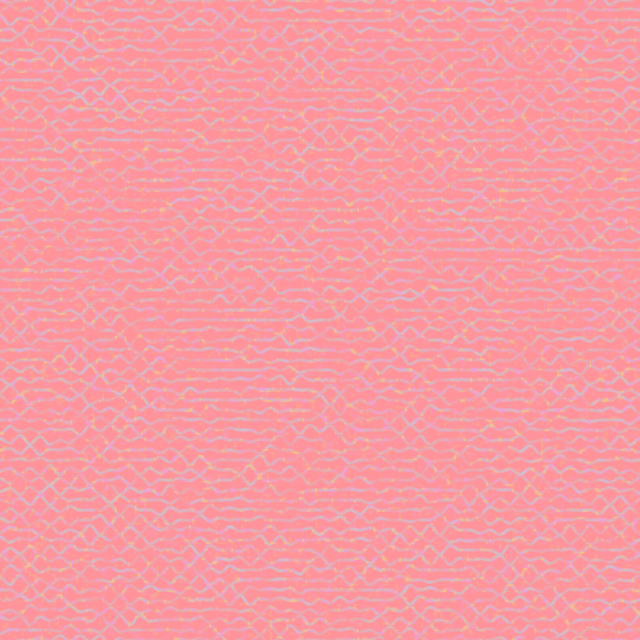
Give the GLSL for this texture, as a Shadertoy shader.

```glsl
// Pink knit-like cloth with fine grey wavy threads that close into small oval meshes.

float hash(vec2 p) {
    vec3 q = fract(p.xyx * 0.1031);
    q += dot(q, q.yzx + 33.33);
    return fract((q.x + q.y) * q.z);
}

float valueNoise(vec2 p) {
    vec2 cell = floor(p);
    vec2 f = smoothstep(0.0, 1.0, p - cell);
    float low = mix(hash(cell), hash(cell + vec2(1, 0)), f.x);
    float high = mix(hash(cell + vec2(0, 1)), hash(cell + vec2(1, 1)), f.x);
    return mix(low, high, f.y);
}

// Vertical push of a thread at a grid node; signs alternate like a honeycomb.
float nodeOffset(float column, float row) {
    float side = 1.0 - 2.0 * mod(column + row, 2.0);
    float pairSeed = hash(vec2(floor(column * 0.5) + 7.0, floor(row * 0.5) + 31.0));
    float ownSeed = hash(vec2(column + 90.0, row + 15.0));
    return side * 0.46 * smoothstep(0.3, 0.75, mix(pairSeed, ownSeed, 0.5));
}

// Strength of the thread that follows one row.
float thread(vec2 p, float row) {
    float column = floor(p.x);
    float start = nodeOffset(column, row);
    float end = nodeOffset(column + 1.0, row);
    float t = p.x - column;
    float height = row + mix(start, end, smoothstep(0.0, 1.0, t));
    float slope = (end - start) * 6.0 * t * (1.0 - t);
    float dist = abs(p.y - height) / sqrt(1.0 + slope * slope);
    float wear = valueNoise(vec2(p.x * 0.8 + row * 17.3, row * 5.0 + 3.0));
    float beads = valueNoise(vec2(p.x * 2.6 + row * 9.7, row * 3.0 + 60.0));
    float strength = 0.12 + 0.6 * wear + 0.5 * beads;
    return smoothstep(0.27, 0.02, dist) * strength;
}

void mainImage(out vec4 fragColor, in vec2 fragCoord) {
    vec2 uv = fragCoord / iResolution.xy;
    vec2 p = uv * 64.0 + 100.0;

    // Threads of the nearest rows
    float threads = 0.0;
    float nearestRow = floor(p.y + 0.5);
    for (float i = -1.0; i <= 1.0; i++) {
        threads = max(threads, thread(p, nearestRow + i));
    }
    float patches = valueNoise(uv * 11.0 + 40.0);
    threads *= 0.8 + 0.35 * patches;

    // Cloth and threads
    vec3 cloth = vec3(1.0, 0.575, 0.6);
    vec3 grey = mix(vec3(0.85, 0.73, 0.72), vec3(0.82, 0.74, 0.83), valueNoise(p * 1.7));
    vec3 color = mix(cloth, grey, clamp(threads, 0.0, 1.0));

    // Violet and yellow specks, denser along the threads
    float nearThread = 0.35 + 0.65 * smoothstep(0.0, 0.35, threads);
    float violet = smoothstep(0.58, 0.95, valueNoise(p * 2.9 + 200.0));
    float yellow = smoothstep(0.66, 1.0, valueNoise(p * 3.1 + 400.0));
    color = mix(color, vec3(0.95, 0.62, 0.84), violet * nearThread * 0.75);
    color = mix(color, vec3(0.97, 0.77, 0.52), yellow * nearThread * 0.8);

    fragColor = vec4(color, 1.0);
}
```
